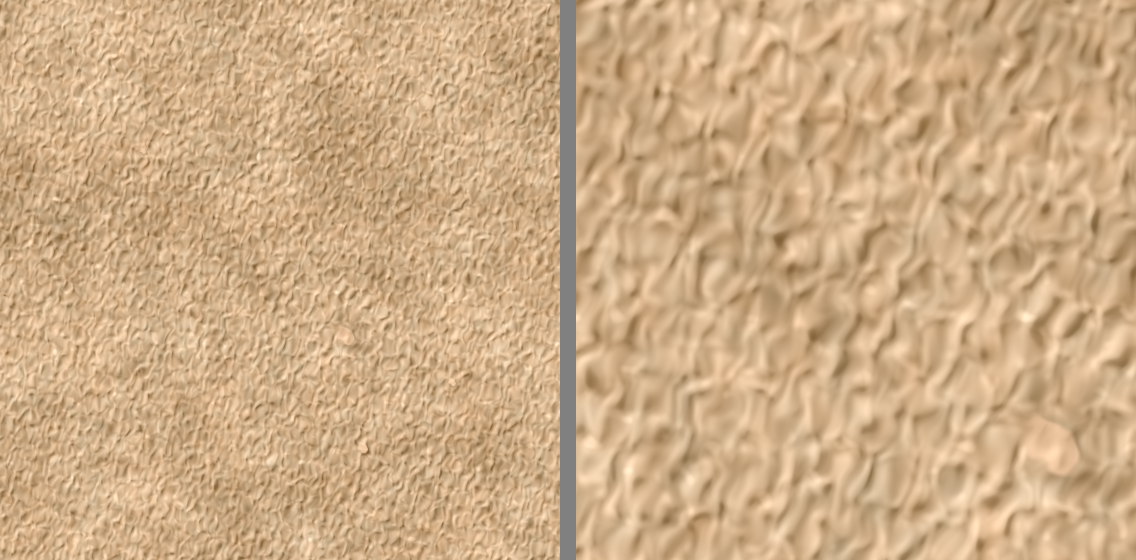
Left, the full canvas; right, a detail of the centre.
Reproduce this texture procedurally as a WebGL 2 fragment shader.

```glsl
#version 300 es
precision highp float;
// Coarse sandy ground: short, steep, winding ridges lit from the upper left.
// Warped gradient noise gives the relief; broader noise adds mottling and tint,
// and a short loop scatters a few pale pebbles.

uniform vec2 u_resolution;
out vec4 fragColor;

// Two random values in 0..1 for each integer cell.
vec2 hash2(vec2 cell) {
    uvec2 v = uvec2(ivec2(cell)) * 1664525u + 1013904223u;
    v.x += v.y * 1664525u;
    v.y += v.x * 1664525u;
    v ^= v >> 16u;
    v.x += v.y * 1664525u;
    v.y += v.x * 1664525u;
    v ^= v >> 16u;
    return vec2(v & 65535u) / 65535.0;
}

float cornerSlope(vec2 cell, vec2 offset) {
    float angle = 6.28318 * hash2(cell).x;
    return dot(vec2(cos(angle), sin(angle)), offset);
}

// Gradient noise, about -0.7..0.7.
float gradientNoise(vec2 p) {
    vec2 i = floor(p), f = p - i;
    vec2 u = f * f * f * (f * (f * 6.0 - 15.0) + 10.0);
    vec2 e = vec2(1.0, 0.0);
    return mix(mix(cornerSlope(i, f), cornerSlope(i + e.xy, f - e.xy), u.x),
               mix(cornerSlope(i + e.yx, f - e.yx), cornerSlope(i + 1.0, f - 1.0), u.x), u.y);
}

// Height of the grains, with finer bumps on the ridges.
float grainHeight(vec2 q) {
    return gradientNoise(q) + 0.35 * gradientNoise(q * 1.8 + 37.0);
}

void main() {
    vec2 p = gl_FragCoord.xy / u_resolution.y;

    // Leaning grain space, stretched along the ridges and bent by a slow warp.
    vec2 q = vec2(dot(p, vec2(0.94, -0.34)) * 104.0, dot(p, vec2(0.34, 0.94)) * 62.0);
    q += 0.7 * vec2(gradientNoise(p * 50.0 + 11.0), gradientNoise(p * 50.0 + 83.0));

    // Side light on the slopes, plus brightness by height.
    vec2 lightStep = vec2(0.28, -0.13);
    float relief = grainHeight(q + lightStep) - grainHeight(q - lightStep);
    float tone = 0.165 * relief + 0.13 * grainHeight(q);
    tone -= 0.09 * smoothstep(0.3, 0.9, -relief);

    // Pale single grains, then mottling from clumps of grains up to wide patches.
    tone += 0.11 * smoothstep(0.34, 0.6, gradientNoise(p * 66.0 + 140.0));
    tone += 0.07 * gradientNoise(p * 32.0 + 173.0) + 0.085 * gradientNoise(p * 13.0 + 61.0);
    tone += 0.115 * gradientNoise(p * 4.0 + 5.0);

    // Warm and grey patches.
    float warmth = gradientNoise(p * 44.0 + 210.0) + 0.6 * gradientNoise(p * 9.0 + 19.0);
    vec3 color = vec3(0.811, 0.681, 0.530) + tone * vec3(1.0, 1.0, 1.04);
    color += warmth * vec3(0.025, -0.008, -0.025);

    // Scattered pebbles, each smaller than the last, with a shadow on the lower right.
    for (int i = 0; i < 4; i++) {
        vec2 center = 0.1 + 0.8 * hash2(vec2(float(i), 71.0));
        float size = 0.022 / (1.0 + 0.7 * float(i));
        vec2 d = (p - center) / size;
        d += 0.5 * vec2(gradientNoise(d * 1.3 + 9.0), gradientNoise(d * 1.3 + 47.0));
        float body = length(vec2(dot(d, vec2(0.7, -0.7)), 1.7 * dot(d, vec2(0.7, 0.7))));
        float shadow = length(d - vec2(0.35, -0.5));
        color -= 0.12 * (1.0 - smoothstep(0.4, 1.0, shadow));
        vec3 stone = vec3(0.96, 0.80, 0.65) + 0.5 * tone;
        color = mix(color, stone, 0.85 * (1.0 - smoothstep(0.7, 1.05, body)));
    }

    fragColor = vec4(clamp(color, 0.0, 1.0), 1.0);
}
```
